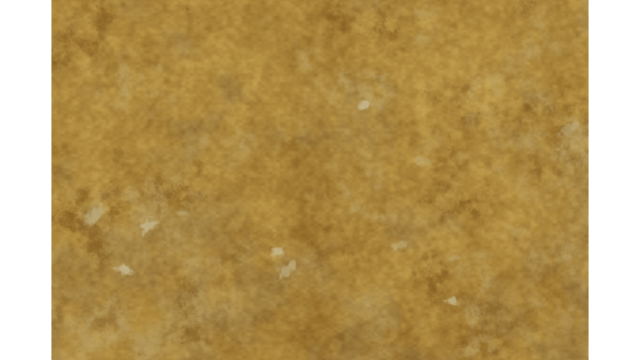
This texture is drawn by a Shadertoy shader. Its source:

```glsl
// A mottled ochre panel, like stained plaster or paper, between white margins.
// Layered value noise sets the tone; masked speckle adds brown stains and
// chalky bloom, and a few tilted, ragged flecks are scattered by a loop.

const vec3 OCHRE = vec3(0.672, 0.529, 0.236);
const vec3 DRAB  = vec3(0.640, 0.515, 0.265);
const vec3 BROWN = vec3(0.475, 0.325, 0.105);
const vec3 BLOOM = vec3(0.745, 0.655, 0.430);
const vec3 CHALK = vec3(0.775, 0.725, 0.570);
const vec3 SWING = vec3(0.115, 0.128, 0.095); // colour change per unit of tone
const float PANEL_HALF = 0.746;               // half width, in canvas heights
const float EDGE_SOFT = 0.002;
const float STAIN = 0.62;
const float WASH = 0.62;
const int FLECKS = 12;

float hash(vec2 p) {
    return fract(sin(dot(p, vec2(127.1, 311.7))) * 43758.5453);
}

// Value noise from -1 to 1
float noise(vec2 p) {
    vec2 i = floor(p), f = fract(p);
    f = f * f * (3.0 - 2.0 * f);
    float low = mix(hash(i), hash(i + vec2(1, 0)), f.x);
    float high = mix(hash(i + vec2(0, 1)), hash(i + vec2(1, 1)), f.x);
    return 2.0 * mix(low, high, f.y) - 1.0;
}

mat2 rotation(float angle) {
    float c = cos(angle), s = sin(angle);
    return mat2(c, s, -s, c);
}

// Four octaves, each turned to hide the lattice
float fbm(vec2 p) {
    float sum = 0.0, weight = 0.5;
    for (int i = 0; i < 4; i++) {
        sum += weight * noise(p);
        p = rotation(0.65) * p * 2.1 + 17.3;
        weight *= 0.62;
    }
    return sum;
}

// Fine spots gathered into soft clusters
float speckle(vec2 p, float clusterScale, float spotScale, float seed) {
    float cluster = smoothstep(0.0, 0.55, fbm(p * clusterScale + seed));
    float spots = smoothstep(-0.35, 0.65, fbm(p * spotScale + seed * 2.0));
    return cluster * spots;
}

// Small ragged strokes at random places
float flecks(vec2 p) {
    float cover = 0.0;
    float ragged = 0.45 * noise(p * 55.0) + 0.35 * noise(p * 110.0 + 8.0);
    for (int i = 0; i < FLECKS; i++) {
        float id = float(i) + 1.0;
        vec2 spot = vec2((hash(vec2(id, 3.1)) - 0.5) * 2.0 * PANEL_HALF,
                         0.05 + 0.75 * hash(vec2(id, 7.7)));
        float size = mix(0.5, 1.0, hash(vec2(id, 11.3)));
        float angle = mix(-0.2, 0.8, hash(vec2(id, 19.9)));
        vec2 q = (p - spot) * rotation(angle) / (size * vec2(0.042, 0.019));
        float strength = mix(0.3, 0.85, hash(vec2(id, 23.5)));
        cover = max(cover, strength * smoothstep(1.1, 0.3, length(q) + ragged));
    }
    return cover;
}

vec3 plaster(vec2 p) {
    // Broad clouds, faint upright bands, mottling and grain
    float tone = 0.40 * fbm(p * 5.0 + 4.0)
               + 0.13 * noise(p * vec2(13.0, 1.6))
               + 0.42 * fbm(p * 17.0 + 31.0)
               + 0.27 * noise(rotation(0.4) * p * 62.0)
               + 0.20 * noise(p * vec2(95.0, 125.0) + 53.0)
               + 0.16 * (p.y - 0.5);
    float dullness = smoothstep(-0.1, 0.6, fbm(p * 8.0 + 71.0) - 0.25 * (p.y - 0.5));
    vec3 color = mix(OCHRE, DRAB, dullness) + SWING * tone;

    // Brown stains, then pale bloom and chalky flecks
    color = mix(color, BROWN, STAIN * speckle(p, 7.5, 34.0, 12.7));
    color = mix(color, BLOOM, WASH * speckle(p, 6.5, 28.0, 43.1));
    return mix(color, CHALK, flecks(p));
}

void mainImage(out vec4 fragColor, in vec2 fragCoord) {
    // Height runs 0 to 1; x is centred on the canvas
    vec2 p = vec2(fragCoord.x - 0.5 * iResolution.x, fragCoord.y) / iResolution.y;
    float soft = max(EDGE_SOFT, 0.75 / iResolution.y);
    float panel = smoothstep(soft, -soft, abs(p.x) - PANEL_HALF);
    fragColor = vec4(mix(vec3(1.0), plaster(p), panel), 1.0);
}
```
